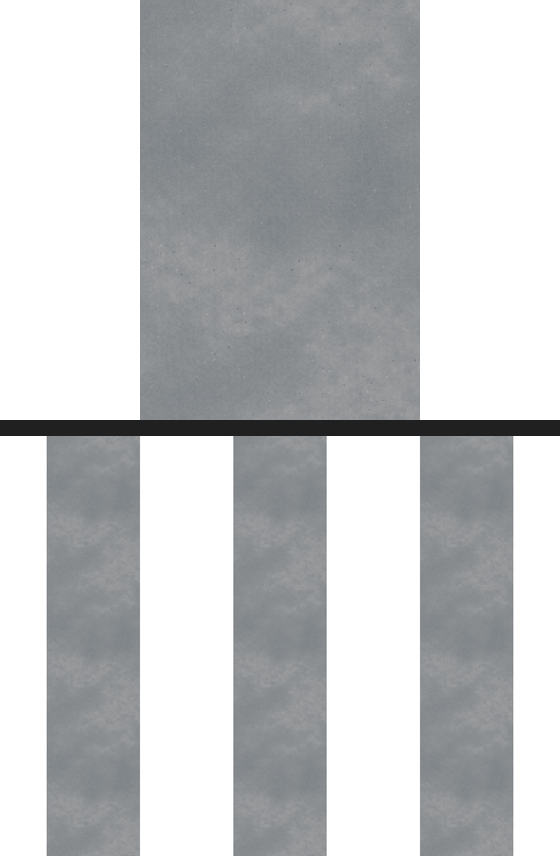
Top: one tile. Bottom: repeated 3 by 3.
Give the GLSL for this texture, as a Shadertoy shader.

```glsl
// A tall panel of smooth grey concrete standing on a white ground.
// Wrapping value noise builds cloudy patches, mottling and fine grain;
// a jittered grid scatters small dark pores and pale flecks.

#define WHITE vec3(1.0)
#define SLATE vec3(0.505, 0.525, 0.540)
#define CHALK vec3(0.585, 0.592, 0.600)
#define PANEL_HALF_WIDTH 0.25
#define CLOUD_CELLS vec2(6.0, 6.0)
#define MOTTLE_CELLS vec2(52.0, 42.0)
#define GRAIN_CELLS vec2(320.0, 240.0)
#define SPECK_CELLS vec2(72.0, 54.0)
#define CLOUD_CONTRAST 1.5
#define MOTTLE_CONTRAST 0.75
#define GRAIN_CONTRAST 0.035
#define SPECK_CONTRAST 0.055

float hash(vec2 p) {
    return fract(sin(dot(p, vec2(127.1, 311.7))) * 43758.545);
}

// Value noise that repeats after a whole number of cells
float wrapNoise(vec2 uv, vec2 cells, float seed) {
    vec2 q = uv * cells;
    vec2 i = floor(q);
    vec2 f = q - i;
    f = f * f * (3.0 - 2.0 * f);
    vec2 lo = mod(i, cells) + seed;
    vec2 hi = mod(i + 1.0, cells) + seed;
    float bottom = mix(hash(lo), hash(vec2(hi.x, lo.y)), f.x);
    float top = mix(hash(vec2(lo.x, hi.y)), hash(hi), f.x);
    return mix(bottom, top, f.y);
}

// Octaves double the cell count, so the sum still wraps
float wrapFbm(vec2 uv, vec2 cells, int octaves, float seed) {
    float sum = 0.0, total = 0.0, amplitude = 1.0;
    for (int k = 0; k < octaves; k++) {
        sum += amplitude * wrapNoise(uv, cells, seed);
        total += amplitude;
        amplitude *= 0.55;
        cells *= 2.0;
        seed += 17.3;
    }
    return sum / total;
}

// Sparse soft dots, one at most in each cell
float specks(vec2 uv, float share, float seed) {
    vec2 q = uv * SPECK_CELLS;
    vec2 id = mod(floor(q), SPECK_CELLS) + seed;
    vec2 center = 0.25 + 0.5 * vec2(hash(id + 3.1), hash(id + 7.7));
    float radius = mix(0.08, 0.22, hash(id + 11.9));
    float dot1 = 1.0 - smoothstep(0.3 * radius, radius, length(fract(q) - center));
    return dot1 * step(hash(id), share);
}

vec3 concrete(vec2 uv) {
    // Broad clouds, with paler worn patches where they peak
    float cloud = wrapFbm(uv, CLOUD_CELLS, 6, 5.0);
    float worn = smoothstep(0.48, 0.72, cloud);
    float mottle = wrapFbm(uv, MOTTLE_CELLS, 3, 41.0) - 0.5;
    float tone = 0.41 + CLOUD_CONTRAST * (cloud - 0.5) + 0.15 * worn;
    tone += MOTTLE_CONTRAST * mottle * (0.3 + worn);
    vec3 color = mix(SLATE, CHALK, clamp(tone, 0.0, 1.2));

    // Fine grain, pores and flecks
    color += GRAIN_CONTRAST * (wrapNoise(uv, GRAIN_CELLS, 9.0) - 0.5);
    color -= SPECK_CONTRAST * specks(uv, 0.14, 23.0) * (0.5 + worn);
    color += SPECK_CONTRAST * specks(uv, 0.10, 67.0);
    return color;
}

void mainImage(out vec4 fragColor, in vec2 fragCoord) {
    vec2 uv = fragCoord / iResolution.xy;
    float halfPixel = 0.5 / iResolution.x;
    float inside = PANEL_HALF_WIDTH - abs(uv.x - 0.5);
    float panel = smoothstep(-halfPixel, halfPixel, inside);
    fragColor = vec4(mix(WHITE, concrete(uv), panel), 1.0);
}
```
